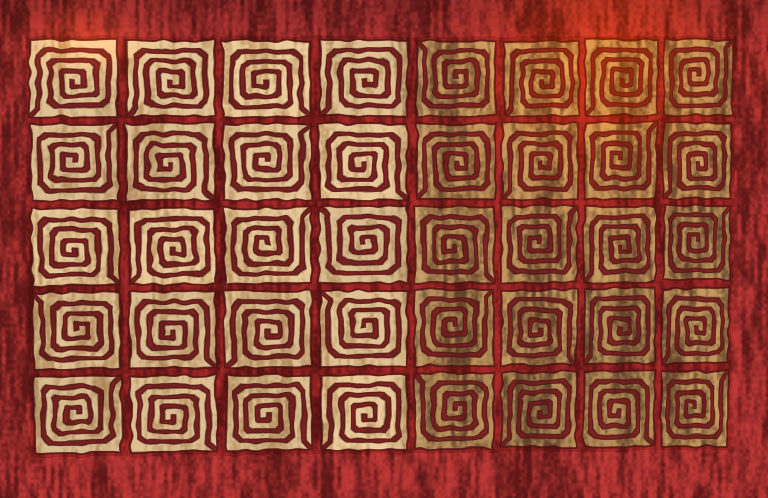
Write a WebGL 1 fragment shader that draws this pattern.

```glsl
precision highp float;
uniform vec2 u_resolution;

float hash(vec2 p) {
  vec3 h = fract(p.xyx * vec3(0.1031, 0.1030, 0.0973));
  h += dot(h, h.yzx + 33.33);
  return fract((h.x + h.y) * h.z);
}

float noise(vec2 p) {
  vec2 i = floor(p), f = fract(p);
  f = f * f * (3.0 - 2.0 * f);
  return mix(mix(hash(i), hash(i + vec2(1, 0)), f.x),
             mix(hash(i + vec2(0, 1)), hash(i + vec2(1, 1)), f.x), f.y);
}

float segment(vec2 p, vec2 a, vec2 b) {
  vec2 pa = p - a, ba = b - a;
  return length(pa - ba * clamp(dot(pa, ba) / dot(ba, ba), 0.0, 1.0));
}

// Distance to a chamfered square spiral: two half planes of rings, half a pitch apart
float spiral(vec2 q) {
  const float pitch = 0.12;
  q.y += 0.03;
  float lower = step(q.y, 0.0);
  vec2 a = abs(q - vec2(0.5 * pitch * lower, 0.0));
  float r = max(max(a.x, a.y), 0.56 * (a.x + a.y)) / pitch;
  float ring = clamp(floor(r - 0.5 * lower + 0.5), 0.0, 3.0 - lower) + 0.5 * lower;
  float d = abs(r - ring) * pitch;
  // Tail running out through one corner of the tile
  d = min(d, segment(q, vec2(-0.36, 0.0), vec2(-0.36, -0.32)));
  return min(d, segment(q, vec2(-0.36, -0.32), vec2(-0.46, -0.43)));
}

// Eight columns narrowing to the right, five rows counted from the top
vec2 gridCoords(vec2 uv) {
  float x = 0.5 + (uv.x - 0.5) * (1.0 + 0.022 * (1.0 - uv.y));
  float col = (x - 0.5365) / 0.1263;
  if (col > 0.0) col = (0.928 - sqrt(0.861 - 0.0907 * col)) / 0.0454;
  return vec2(col + 4.0, (0.927 - uv.y) / (0.1695 - 0.0038 * uv.x));
}

void main() {
  vec2 uv = gl_FragCoord.xy / u_resolution;
  float aa = 5.0 / u_resolution.y;

  // Vertical pile streaks, fine grain and broad dye bands
  float streak = noise(uv * vec2(190.0, 22.0));
  float grain = noise(uv * vec2(260.0, 150.0));
  float band = noise(uv * vec2(38.0, 3.0) + 7.0);
  float wear = 0.45 * streak + 0.25 * grain + 0.3 * band;

  // Hand-drawn wobble
  vec2 wobble = vec2(noise(uv * vec2(75.0, 48.0)), noise(uv * vec2(75.0, 48.0) + 40.0)) - 0.5;
  vec2 grid = gridCoords(uv) + 0.035 * wobble;
  vec2 cell = floor(grid);
  float inside = step(0.0, cell.x) * step(cell.x, 7.0) * step(0.0, cell.y) * step(cell.y, 4.0);

  vec2 rnd = vec2(hash(cell + 3.0), hash(cell + 19.0));
  vec2 q = fract(grid) - 0.5 - (rnd - 0.5) * 0.016;
  float edge = max(abs(q.x), abs(q.y)) - 0.452 + 0.012 * rnd.x;
  vec2 flip = sign(vec2(hash(cell + 51.0), hash(cell + 87.0)) - 0.5);
  float lineDist = spiral(q * flip);

  // Red ground
  vec3 red = mix(vec3(0.37, 0.09, 0.09), vec3(0.74, 0.22, 0.21), smoothstep(0.15, 0.8, wear));
  red *= mix(1.0, 0.85, smoothstep(0.88, 1.0, uv.y));
  red = mix(red, red * vec3(0.9, 0.75, 0.75), inside);

  // Wool tiles, pale on the left and smoky on the right
  float smoky = smoothstep(0.5, 0.57, uv.x);
  vec3 pale = mix(vec3(0.71, 0.55, 0.36), vec3(0.89, 0.77, 0.59), smoothstep(0.1, 0.65, wear));
  vec3 tan_ = mix(vec3(0.40, 0.27, 0.17), vec3(0.75, 0.58, 0.36), smoothstep(0.2, 0.75, wear));
  vec3 wool = mix(pale, tan_, smoky) * (0.95 + 0.1 * rnd.y);

  // Spiral lines with a redder core
  vec3 ink = mix(vec3(0.46, 0.12, 0.12), vec3(0.28, 0.10, 0.08), smoothstep(0.008, 0.028, lineDist));
  ink *= 0.8 + 0.4 * wear;
  float halfWidth = 0.029 + 0.006 * (streak - 0.5);
  vec3 tile = mix(ink, wool, smoothstep(-aa, aa, lineDist - halfWidth));

  vec3 color = mix(red, tile, inside * (1.0 - smoothstep(-aa, aa, edge)));
  float outline = 1.0 - smoothstep(0.004, 0.004 + 1.6 * aa, abs(edge - 0.008));
  color = mix(color, vec3(0.27, 0.08, 0.07), 0.7 * outline * inside);

  // Warm light patches along the top
  vec2 right = (uv - vec2(0.79, 0.88)) / vec2(0.13, 0.22);
  vec2 left = (uv - vec2(0.11, 0.92)) / vec2(0.07, 0.06);
  color += vec3(0.17, 0.04, -0.05) * exp(-dot(right, right));
  color += vec3(0.16, 0.06, 0.0) * exp(-dot(left, left));

  gl_FragColor = vec4(clamp(color, 0.0, 1.0), 1.0);
}
```
